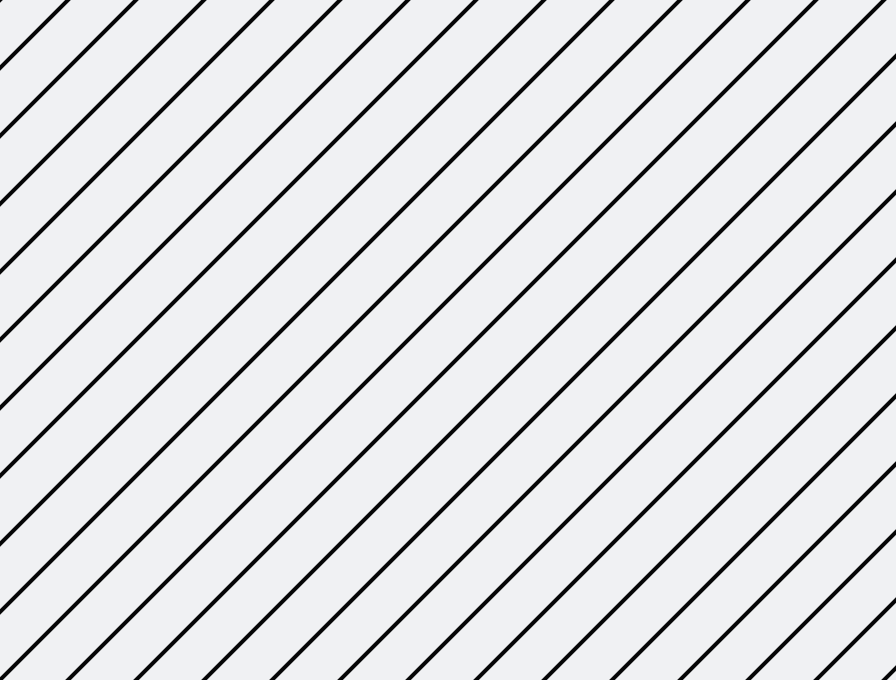
Reproduce this pattern procedurally as a WebGL 2 fragment shader.

```glsl
#version 300 es
precision highp float;
// Thin black diagonal lines at 45 degrees on a pale grey ground.
// The coordinate x - y is folded into equal repeats, ten per canvas height,
// and the distance to the nearest line centre gives a smooth-edged stroke.

uniform vec2 u_resolution;
out vec4 fragColor;

const vec3 GROUND = vec3(0.943, 0.947, 0.952);
const vec3 INK = vec3(0.02, 0.02, 0.024);
const float REPEATS = 10.0;      // lines along one canvas height
const float LINE_WIDTH = 0.0058; // in canvas heights

// Perpendicular distance to the nearest rising diagonal
float diagonalDistance(vec2 p, float repeats) {
    float phase = fract((p.x - p.y) * repeats + 0.5) - 0.5;
    return abs(phase) / (repeats * sqrt(2.0));
}

// Stroke coverage with a soft edge on either side of its boundary
float stroke(float dist, float width, float soft) {
    return 1.0 - smoothstep(-soft, soft, dist - 0.5 * width);
}

void main() {
    // Canvas-height units, origin at the lower left
    vec2 p = gl_FragCoord.xy / u_resolution.y;
    float soft = 0.7 / u_resolution.y;

    float ink = stroke(diagonalDistance(p, REPEATS), LINE_WIDTH, soft);
    fragColor = vec4(mix(GROUND, INK, ink), 1.0);
}
```
